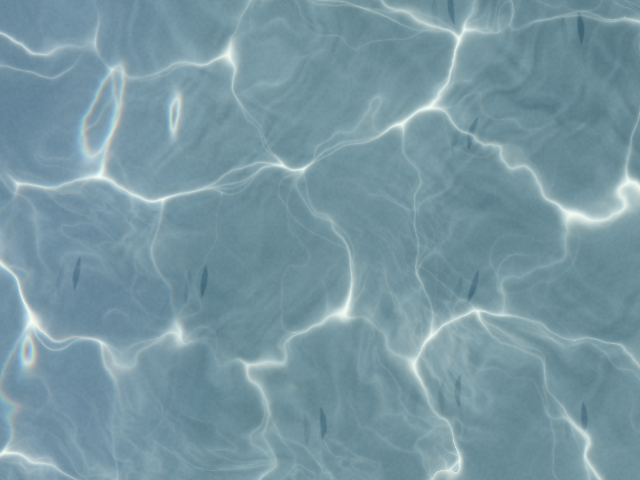
A WebGL 2 fragment shader for this texture:

```glsl
#version 300 es
precision highp float;
// Sunlit pool water: a net of bright caustic strands over pale blue-teal, with dark flecks.
uniform vec2 u_resolution;
out vec4 fragColor;

vec2 hash2(vec2 p) {
  vec3 q = fract(p.xyx * vec3(.1031, .1030, .0973));
  q += dot(q, q.yzx + 33.33);
  return fract((q.xx + q.yz) * q.zy);
}

float noise(vec2 p) {
  vec2 i = floor(p), f = fract(p);
  f = f * f * (3. - 2. * f);
  return mix(mix(hash2(i).x, hash2(i + vec2(1, 0)).x, f.x),
             mix(hash2(i + vec2(0, 1)).x, hash2(i + 1.).x, f.x), f.y);
}

float fbm(vec2 p) {
  float sum = 0., amp = .5;
  for (int i = 0; i < 4; i++) {
    sum += amp * noise(p);
    p = mat2(1.6, 1.2, -1.2, 1.6) * p + 7.3;
    amp *= .5;
  }
  return sum;
}

vec2 warp(vec2 p) {
  return vec2(fbm(p), fbm(p + 41.7)) - .47;
}

// Light of the cell borders in rgb, distance to the second nearest border in a.
vec4 caustic(vec2 p, float width, float spread) {
  const float scale = 3.3;
  p *= scale;
  vec2 cell = floor(p), f = fract(p), nearCell, nearest;
  float best = 9.;
  for (int y = -1; y <= 1; y++)
    for (int x = -1; x <= 1; x++) {
      vec2 g = vec2(x, y), r = g + .04 + .92 * hash2(cell + g + 23.) - f;
      if (dot(r, r) < best) { best = dot(r, r); nearest = r; nearCell = g; }
    }
  vec3 light = vec3(0);
  float e1 = 9., e2 = 9.;
  for (int y = -2; y <= 2; y++)
    for (int x = -2; x <= 2; x++) {
      vec2 g = nearCell + vec2(x, y);
      if (x == 0 && y == 0) continue;
      vec2 r = g + .04 + .92 * hash2(cell + g + 23.) - f;
      vec2 normal = normalize(r - nearest);
      float d = dot(.5 * (nearest + r), normal) / scale;
      e2 = min(e2, max(d, e1));
      e1 = min(e1, d);
      // each border has its own strength; colours split along x
      float strength = hash2(2. * cell + nearCell + g + 61.).x;
      vec3 split = abs(d - spread * normal.x * vec3(-1, 0, 1));
      light += mix(.15, 1., strength) * (exp(-split / width) + .12 * exp(-split / (5. * width)));
    }
  light += 1.3 * exp(-(e1 + e2) / .012);
  return vec4(light, e2);
}

// Pairs of short, slanted, slightly bent strokes in some cells of a coarse grid.
float flecks(vec2 p) {
  vec2 id = floor(p / .27), h = hash2(id + 5.);
  vec2 q = p - (id + .35 + .3 * h) * .27;
  float shade = 0.;
  for (int i = 0; i < 2; i++) {
    vec2 s = q - vec2(.034, .012) * float(i);
    s.x -= s.y * (.7 * h.x - .1) + 9. * s.y * s.y * (h.y - .5);
    float taper = .0065 * (1. - pow(min(abs(s.y) / .036, 1.), 2.));
    shade += smoothstep(.003, -.003, abs(s.x) - taper) * smoothstep(.038, .03, abs(s.y))
           * (.4 + .6 * float(i));
  }
  return shade * step(.74, hash2(id + 71.).y);
}

// Tall glinting loops near the left side, with rainbow rims.
vec3 glints(vec2 p, float spread) {
  vec3 light = vec3(0);
  for (int i = 0; i < 3; i++) {
    float k = float(i), big = mod(k, 2.);
    vec2 q = p - vec2(.06 + .15 * k, .28 + .48 * min(k, 1.));
    q.x -= .3 * q.y * big;
    vec2 radius = vec2(.009, .028) * (1. + 2.3 * big);
    for (int c = 0; c < 3; c++) {
      vec2 s = q + vec2(spread * float(c - 1), 0);
      float rim = abs(length(s / radius) - 1.) * radius.x;
      light[c] += (1.3 - .5 * big) * exp(-rim / .004);
    }
  }
  return light;
}

// Thin bright creases along the middle level of a noise field.
float crease(vec2 p, float sharpness) {
  return exp(-sharpness * abs(fbm(p) - .47));
}

void main() {
  vec2 p = gl_FragCoord.xy / u_resolution.y;
  float left = smoothstep(.6, .1, p.x);
  float spread = mix(.0004, .0036, left);
  vec2 bent = p + .3 * warp(p * 3.) + .03 * warp(p * 12.);

  // water body: broad tone, bluer on the left
  float tone = smoothstep(.25, .72, fbm(p * 2.6 + 3.));
  vec3 col = mix(vec3(.385, .525, .57), vec3(.455, .59, .63), tone);
  col += left * vec3(.014, .006, .038);
  col -= .03 * smoothstep(.5, 1.2, length(p - vec2(.7, .45)));

  // combed ripples and fine grain
  vec2 comb = mat2(.8, .6, -.6, .8) * bent;
  float ripple = noise(comb * vec2(10, 55)) + noise(comb.yx * vec2(14, 75)) - 1.;
  col += .075 * ripple * mix(1., .6, left) * noise(p * 4. + 9.);
  col += .024 * (noise(p * 190.) - .5);
  col -= vec3(.11, .1, .08) * flecks(p);

  // one main net and three weaker strands that rejoin it at the knots
  float power = mix(.3, 1.4, smoothstep(.25, .75, noise(p * 4.5 + 17.)));
  vec4 net = caustic(bent, mix(.0022, .0055, noise(p * 6.)), spread);
  vec3 light = net.rgb * power;
  float apart = smoothstep(0., .1, net.a);
  for (int i = 1; i < 4; i++) {
    float k = float(i);
    vec2 shift = (.1 + .13 * k) * apart * warp(p * 3. + 19. * k);
    float gate = smoothstep(.3, .65, noise(p * 4. + 31. * k));
    light += caustic(bent + shift, .0034, spread).rgb * gate * .6 / (k + .3);
  }

  // thin veils and small glittering creases, in patches
  float patches = smoothstep(.35, .8, noise(p * 3.5 + 80.));
  light += .2 * crease(bent * 5. + 50., 30.) * (.3 + patches);
  light += .2 * crease(comb * vec2(9, 22) + 13., 18.) * patches;
  light += glints(p + .05 * warp(p * 9.), spread);
  col = mix(col, vec3(.96, 1., .97), 1. - exp(-.9 * light));
  fragColor = vec4(col, 1);
}
```
